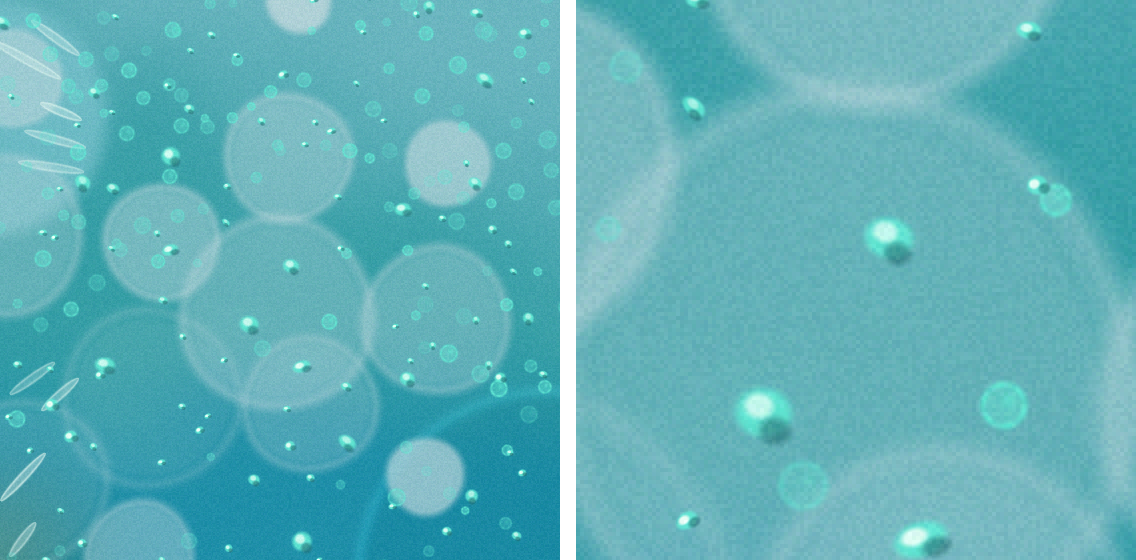
Left: the whole. Right: its middle third, enlarged.
Reproduce this background procedurally as a Shadertoy shader.

```glsl
// Underwater teal bokeh: pale soft discs, small ring bubbles, bright glints and edge streaks.

const float PI = 3.14159;
const vec3 DEEP_BLUE = vec3(0.12, 0.56, 0.66);
const vec3 TEAL = vec3(0.21, 0.62, 0.65);
const vec3 HAZE = vec3(0.42, 0.71, 0.75);
const vec3 OLIVE = vec3(0.24, 0.52, 0.49);
const vec3 PALE = vec3(0.74, 0.84, 0.86);
const vec3 MINT = vec3(0.38, 0.91, 0.83);

vec3 hash3(vec2 p) {
    vec3 q = fract(p.xyx * vec3(0.1031, 0.1030, 0.0973));
    q += dot(q, q.yxz + 33.33);
    return fract((q.xxy + q.yzz) * q.zyx);
}

mat2 rotation(float a) {
    return mat2(cos(a), -sin(a), sin(a), cos(a));
}

float softDisc(float d, float radius, float blur) {
    return 1.0 - smoothstep(radius - blur, radius + blur, d);
}

float band(float d, float center, float width) {
    float t = (d - center) / width;
    return exp(-t * t);
}

float layeredSines(vec2 p) {
    float sum = 0.0, amp = 0.5;
    for (int i = 0; i < 4; i++) {
        sum += amp * sin(p.x + 1.3 * sin(p.y)) * cos(p.y - 0.7 * p.x);
        p = rotation(0.9) * p * 1.8 + 2.1;
        amp *= 0.5;
    }
    return sum;
}

// Water gradient with upper haze, a dark fold, a murky corner and a broad lower arc
vec3 water(vec2 uv) {
    float height = uv.y + 0.12 * layeredSines(uv * 5.0);
    vec3 col = mix(DEEP_BLUE, TEAL, smoothstep(0.12, 0.42, height));
    col = mix(col, HAZE, smoothstep(0.45, 1.05, height + 0.3 * (uv.x - 0.5)));
    col = mix(col, TEAL, 0.7 * softDisc(length((uv - vec2(0.25, 0.78)) * vec2(1.0, 0.7)), 0.06, 0.1));
    col = mix(col, HAZE + 0.04, 0.8 * softDisc(length(uv - vec2(-0.02, 0.79)), 0.21, 0.025));
    float arc = length(uv - vec2(0.98, -0.04));
    col += vec3(0.03, 0.06, 0.06) * band(arc, 0.34, 0.012) - 0.02 * softDisc(arc, 0.34, 0.01);
    return mix(col, OLIVE, 0.85 * softDisc(length(uv), 0.12, 0.16));
}

// Large translucent discs on a low-discrepancy sequence; the small ones are brighter
vec3 addDiscs(vec3 col, vec2 uv) {
    for (int i = 0; i < 13; i++) {
        float n = float(i);
        float q = fract(0.618 * n);
        vec2 center = fract(vec2(0.495, 0.44) + n * vec2(0.7549, 0.5698));
        float radius = mix(0.178, 0.05, q);
        vec2 d = uv - center;
        float dist = length(d) * (1.0 + 0.02 * sin(3.0 * atan(d.y, d.x) + n));
        float opacity = mix(0.12, 0.92, q * q) + 0.22 * smoothstep(0.3, 0.44, center.y) * (1.0 - q);
        float rim = band(dist, radius * 0.94, 0.006) - 0.6 * band(dist, radius * 0.85, 0.004);
        float cover = softDisc(dist, radius, 0.011) * (opacity + 0.08 * rim);
        col = mix(col, PALE, cover);
    }
    return col;
}

// Round bubbles with a lighter outline, in loose crowds
vec3 addRings(vec3 col, vec2 uv, float scale, float density, float seed) {
    vec2 p = uv * scale, cell = floor(p);
    for (int y = -1; y <= 1; y++)
    for (int x = -1; x <= 1; x++) {
        vec2 id = cell + vec2(x, y);
        vec3 h = hash3(id + seed), k = hash3(id + seed + 57.0);
        vec2 center = id + h.xy;
        vec2 offset = (p - center) / scale;
        float d = length(offset);
        float radius = mix(0.007, 0.017, k.x);
        float crowd = density * (0.35 + smoothstep(0.15, 0.8, center.y / scale) + 0.9 * layeredSines(id * 0.9));
        float shown = step(h.z, crowd) * mix(0.3, 1.0, k.y);
        float beads = 0.8 + 0.3 * sin(6.0 * atan(offset.y, offset.x) + 9.0 * k.z);
        float shape = 0.42 * softDisc(d, radius, 0.002) + 0.5 * beads * band(d, radius * 0.83, 0.0018);
        shape += 0.35 * band(length(offset - radius * 0.2), 0.0, radius * 0.3);
        col = mix(col, MINT, min(shown * shape, 1.0));
    }
    return col;
}

// Slanted mint drops with a white highlight and a dark lower edge
vec3 addGlints(vec3 col, vec2 uv, float scale, float density, float seed) {
    vec2 p = uv * scale, cell = floor(p);
    for (int y = -1; y <= 1; y++)
    for (int x = -1; x <= 1; x++) {
        vec2 id = cell + vec2(x, y);
        vec3 h = hash3(id + seed), k = hash3(id + seed + 91.0);
        float shown = step(h.z, density);
        float radius = mix(0.006, 0.018, k.x * k.x * k.x);
        vec2 d = rotation(mix(-0.7, 0.6, k.y)) * (p - id - h.xy) / scale;
        d.y *= mix(1.0, 1.6, k.z);
        float body = softDisc(length(d), radius, radius * 0.25);
        float shade = softDisc(length(d - radius * vec2(0.5, -0.7)), radius * 0.55, radius * 0.25);
        float core = softDisc(length(d - radius * vec2(-0.2, 0.25)), radius * 0.5, radius * 0.2);
        col = mix(col, MINT, shown * (0.85 * body + 0.12 * exp(-length(d) / radius)));
        col = mix(col, TEAL * 0.7, 0.6 * shown * shade);
        col = mix(col, vec3(0.92, 1.0, 0.97), shown * core * mix(0.5, 1.0, k.y));
    }
    return col;
}

// Tapered pale streaks at the left edge, fanning around an inner point
vec3 addStreaks(vec3 col, vec2 uv) {
    for (int i = 0; i < 9; i++) {
        float n = float(i);
        vec3 h = hash3(vec2(n, 7.0));
        float angle = PI + (i < 5 ? -0.15 - 0.12 * n : 0.62 + 0.1 * n - 0.5);
        vec2 dir = vec2(cos(angle), sin(angle));
        vec2 d = uv - vec2(0.5, 0.64) + dir * mix(0.37, 0.5, h.x) / dir.x;
        float along = dot(d, dir), across = dot(d, vec2(-dir.y, dir.x));
        float len = mix(0.035, 0.075, h.y);
        float taper = 0.009 * sqrt(max(1.0 - along * along / (len * len), 0.0));
        float body = softDisc(abs(across), taper, 0.002) * step(abs(along), len);
        float shape = body * (0.45 + 0.5 * band(abs(across), taper * 0.7, 0.002));
        col = mix(col, vec3(0.85, 0.95, 0.93), shape * mix(0.4, 1.0, h.z));
    }
    return col;
}

void mainImage(out vec4 fragColor, in vec2 fragCoord) {
    vec2 uv = fragCoord / iResolution.y;
    vec3 col = addDiscs(water(uv), uv);
    col = addStreaks(col, uv);
    col = addRings(col, uv, 18.0, 0.42, 11.0);
    col = addGlints(col, uv, 12.0, 0.55, 29.0);
    // Fine film grain
    col += 0.06 * (hash3(floor(uv * 420.0)) * 0.4 + hash3(floor(uv * 420.0)).x * 0.6 - 0.5);
    fragColor = vec4(clamp(col, 0.0, 1.0), 1.0);
}
```
